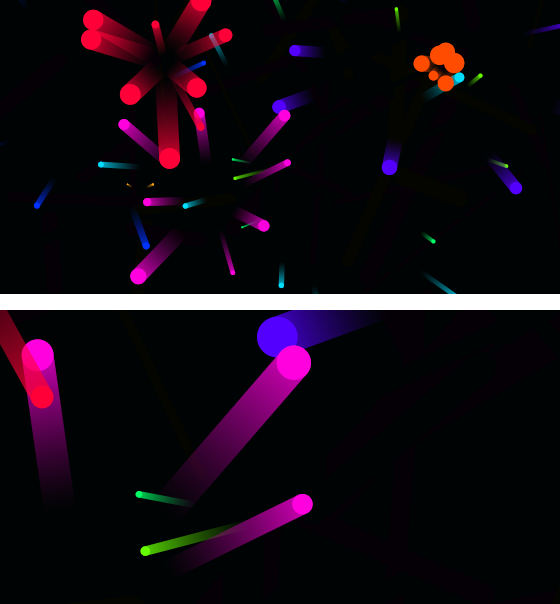
Top: the whole. Bottom: its middle third, enlarged.
Reproduce this background procedurally as a Shadertoy shader.

```glsl
// Fireworks on black: bursts of round sparks with fading tails over faint old streaks.

float hash(vec2 p)
{
    return fract(sin(dot(p, vec2(127.1, 311.7))) * 43758.5453);
}

// x: signed distance to a capsule, y: position along it from a (0) to b (1)
vec2 capsule(vec2 p, vec2 a, vec2 b, float radius)
{
    vec2 ab = b - a;
    float t = clamp(dot(p - a, ab) / max(dot(ab, ab), 1e-6), 0.0, 1.0);
    return vec2(length(p - a - ab * t) - radius, t);
}

float coverage(float dist)
{
    return clamp(0.5 - dist * iResolution.y, 0.0, 1.0);
}

// Paints sparks flying out of a centre; tail is a fraction of the distance flown
void burst(inout vec3 col, vec2 p, vec2 centre, vec3 tint, int count,
           float reach, float radius, float tail, float seed)
{
    for (int i = 0; i < count; i++)
    {
        vec2 id = vec2(float(i), seed);
        float angle = 6.2832 * (id.x + 0.9 * hash(id) + hash(id.yy)) / float(count);
        float flown = reach * mix(0.35, 1.0, hash(id + 17.3));
        float size = radius * mix(0.12, 1.0, sqrt(hash(id + 41.9)));
        vec2 dir = vec2(cos(angle), sin(angle));
        vec2 head = centre + dir * flown;

        // Tail, then the solid head on top
        vec2 streak = capsule(p, head, head - dir * flown * tail, size);
        float fade = 0.8 * pow(1.0 - streak.y, 1.3);
        col = mix(col, tint, coverage(streak.x) * fade);
        col = mix(col, tint, coverage(length(p - head) - size));
    }
}

// Barely visible remains of earlier sparks
vec3 oldStreaks(vec2 p, float aspect)
{
    vec3 col = vec3(0.0, 0.012, 0.012);
    for (int i = 0; i < 70; i++)
    {
        vec2 id = vec2(float(i), 5.7);
        vec2 start = vec2(aspect * hash(id), hash(id + 3.1));
        float angle = 6.2832 * hash(id + 7.7);
        vec2 end = start + vec2(cos(angle), sin(angle)) * mix(0.2, 0.8, hash(id + 9.2));
        float width = mix(0.004, 0.03, hash(id + 12.4));
        float pick = hash(id + 21.6);
        vec3 tint = pick < 0.4 ? vec3(0.0, 0.012, 0.012)
                  : pick < 0.7 ? vec3(0.018, 0.0, 0.018)
                  : vec3(0.018, 0.018, 0.0);
        col = mix(col, tint, coverage(capsule(p, start, end, width).x));
    }
    return col;
}

void mainImage(out vec4 fragColor, in vec2 fragCoord)
{
    vec2 p = fragCoord / iResolution.y;
    vec3 col = oldStreaks(p, iResolution.x / iResolution.y);

    // Wide, thin bursts
    burst(col, p, vec2(0.47, 0.35), vec3(1.0, 0.65, 0.05), 2, 0.12, 0.005, 0.5, 1.0);
    burst(col, p, vec2(1.40, 0.55), vec3(0.40, 1.0, 0.0), 4, 0.75, 0.007, 0.2, 2.0);
    burst(col, p, vec2(1.20, 0.38), vec3(0.0, 1.0, 0.4), 6, 0.90, 0.009, 0.16, 3.0);
    burst(col, p, vec2(0.33, 0.62), vec3(0.0, 0.2, 1.0), 5, 0.60, 0.012, 0.3, 4.0);
    burst(col, p, vec2(0.97, 0.40), vec3(0.0, 0.87, 1.0), 9, 0.95, 0.018, 0.22, 5.0);
    burst(col, p, vec2(1.40, 0.80), vec3(0.33, 0.0, 1.0), 9, 0.75, 0.026, 0.27, 6.0);

    // Heavy, close bursts
    burst(col, p, vec2(0.72, 0.32), vec3(1.0, 0.0, 0.87), 8, 0.42, 0.028, 0.6, 7.0);
    burst(col, p, vec2(0.56, 0.79), vec3(1.0, 0.0, 0.22), 9, 0.34, 0.036, 0.85, 8.0);
    burst(col, p, vec2(1.51, 0.78), vec3(1.0, 0.3, 0.0), 7, 0.085, 0.04, 0.7, 9.0);

    fragColor = vec4(col, 1.0);
}
```
